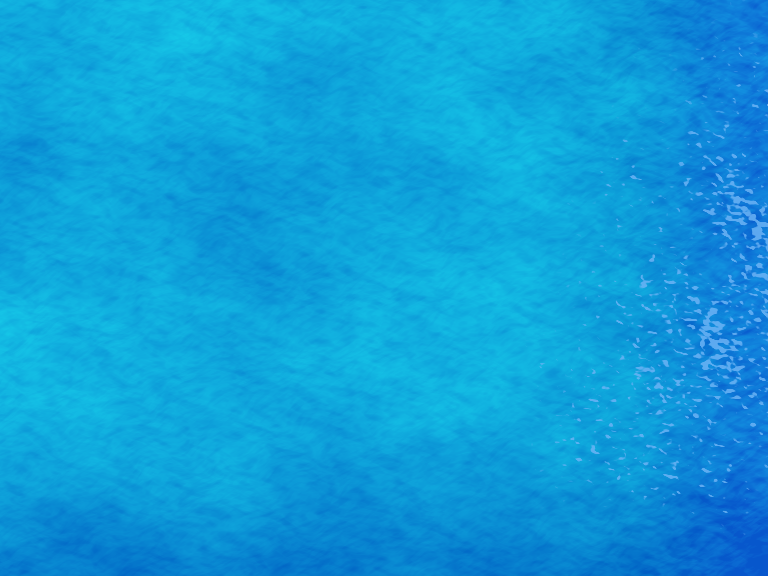
Write a Shadertoy shader that draws this texture.

```glsl
vec2 gradientAt(vec2 cell) {
    vec3 h = fract(cell.xyx * vec3(0.1031, 0.1030, 0.0973));
    h += dot(h, h.yzx + 33.33);
    float angle = 6.2832 * fract((h.x + h.y) * h.z);
    return vec2(cos(angle), sin(angle));
}

float gradientNoise(vec2 p) {
    vec2 i = floor(p), f = fract(p);
    vec2 u = f * f * f * (f * (f * 6.0 - 15.0) + 10.0);
    vec2 e = vec2(0.0, 1.0);
    float low = mix(dot(gradientAt(i), f), dot(gradientAt(i + e.yx), f - e.yx), u.x);
    float high = mix(dot(gradientAt(i + e.xy), f - e.xy), dot(gradientAt(i + 1.0), f - 1.0), u.x);
    return mix(low, high, u.y);
}

float fbm(vec2 p) {
    float sum = 0.0, amplitude = 1.0;
    for (int i = 0; i < 4; i++) {
        sum += amplitude * gradientNoise(p);
        p = mat2(1.6, 1.2, -1.2, 1.6) * p + 7.3;
        amplitude *= 0.55;
    }
    return sum;
}

vec2 rotate(vec2 p, float angle) {
    float c = cos(angle), s = sin(angle);
    return vec2(c * p.x + s * p.y, c * p.y - s * p.x);
}

// Soft round patch, in canvas fractions
float patchAt(vec2 uv, vec2 centre, vec2 size) {
    vec2 d = (uv - centre) / size;
    return exp(-dot(d, d));
}

// Crossing wavelets: fine stretched noise plus thin bright crests
float ripples(vec2 p) {
    vec2 warped = p + 0.012 * vec2(gradientNoise(p * 14.0), gradientNoise(p * 14.0 + 40.0));
    float sum = 0.0;
    for (int i = 0; i < 4; i++) {
        float k = float(i);
        float tilt = mod(k, 2.0) < 0.5 ? -0.35 : 0.3;
        vec2 q = rotate(warped, tilt + 0.06 * k) * vec2(17.0, 52.0) * pow(1.45, k) + 19.0 * k;
        float n = gradientNoise(q);
        float crest = 1.0 - smoothstep(0.0, 0.22, abs(n));
        sum += (0.8 * n + 0.22 * (crest - 0.45)) * pow(0.88, k);
    }
    return sum;
}

void mainImage(out vec4 fragColor, in vec2 fragCoord) {
    vec2 uv = fragCoord / iResolution.xy;
    vec2 p = fragCoord / iResolution.y;

    // Broad light and deep areas
    float tone = 0.69;
    tone -= 0.50 * (1.0 - smoothstep(-0.05, 0.27, uv.y));
    tone += 0.22 * patchAt(uv, vec2(0.16, 0.92), vec2(0.17, 0.20));
    tone += 0.20 * patchAt(uv, vec2(0.05, 0.40), vec2(0.16, 0.20));
    tone += 0.16 * patchAt(uv, vec2(0.58, 0.50), vec2(0.16, 0.20));
    tone += 0.12 * patchAt(uv, vec2(0.62, 0.88), vec2(0.16, 0.16));
    tone -= 0.22 * patchAt(uv, vec2(0.30, 0.61), vec2(0.13, 0.09));
    tone -= 0.16 * patchAt(uv, vec2(0.46, 0.76), vec2(0.13, 0.12));
    tone -= 0.20 * patchAt(uv, vec2(0.0, 0.68), vec2(0.15, 0.22));
    tone -= 0.42 * smoothstep(0.68, 1.05, uv.x);
    tone += 0.24 * fbm(rotate(p, -0.25) * vec2(4.5, 7.0) + 3.0);

    // Wavelets
    float wave = ripples(p);
    tone += 0.17 * wave * (1.0 + 0.6 * smoothstep(0.65, 1.0, uv.x));
    vec3 color = mix(vec3(0.01, 0.42, 0.78), vec3(0.08, 0.76, 0.90), clamp(tone, -0.15, 1.15));
    color += vec3(0.03, -0.03, 0.04) * smoothstep(0.8, 1.0, uv.x);

    // Sun glints gathered in slanting streaks toward the right edge
    float streak = fbm(rotate(p, -0.9) * vec2(4.0, 11.0) + 11.0);
    float reach = patchAt(uv, vec2(1.02, 0.52), vec2(0.20, 0.34))
                + 0.55 * patchAt(uv, vec2(0.82, 0.28), vec2(0.11, 0.16));
    float density = reach * (0.75 + 0.9 * streak);
    vec2 glintSpace = rotate(p, -0.3) + 0.006 * gradientNoise(p * 40.0);
    float grain = gradientNoise(glintSpace * vec2(55.0, 105.0))
                + 0.6 * gradientNoise(glintSpace * vec2(105.0, 170.0) + 5.0) + 0.12 * wave;
    float glint = smoothstep(0.0, 0.25, grain - 0.58 + 0.62 * density) * smoothstep(0.04, 0.3, density);
    color = mix(color, vec3(0.42, 0.70, 0.96), 0.85 * glint);

    fragColor = vec4(clamp(color, 0.0, 1.0), 1.0);
}
```
